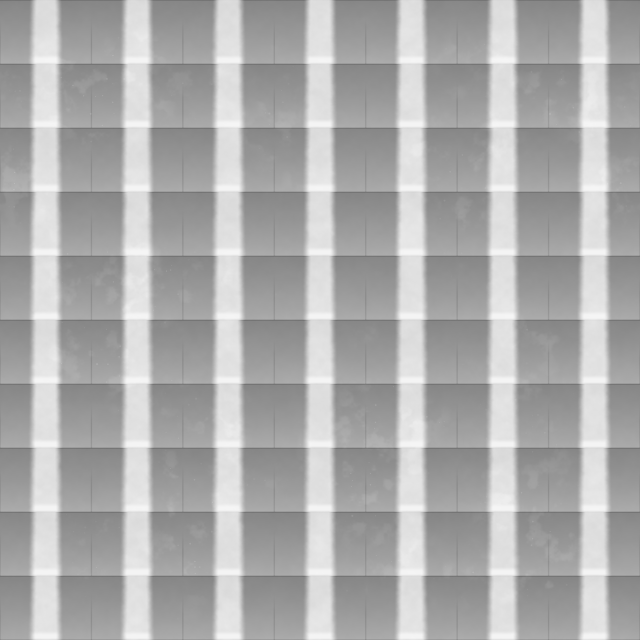
Write a WebGL 2 fragment shader that draws this pattern.

```glsl
#version 300 es
precision highp float;

uniform vec2 u_resolution;
out vec4 fragColor;

const vec2 REPEATS = vec2(7.0, 10.0);
const float PANEL_DARK = 0.525;
const float PANEL_LIGHT = 0.675;
const float RIDGE_TOP = 0.865;
const float RIDGE_BOTTOM = 0.895;
const float GLINT = 0.965;

float hash(vec2 p) {
    return fract(sin(dot(p, vec2(127.1, 311.7))) * 43758.5453);
}

// Value noise that wraps after a whole number of lattice cells
float wrapNoise(vec2 uv, vec2 period) {
    vec2 p = uv * period;
    vec2 i = floor(p);
    vec2 f = fract(p);
    f = f * f * (3.0 - 2.0 * f);
    float a = hash(mod(i, period));
    float b = hash(mod(i + vec2(1.0, 0.0), period));
    float c = hash(mod(i + vec2(0.0, 1.0), period));
    float d = hash(mod(i + vec2(1.0, 1.0), period));
    return mix(mix(a, b, f.x), mix(c, d, f.x), f.y);
}

float wrapFbm(vec2 uv, float period) {
    float sum = 0.0;
    float gain = 0.5;
    for (int octave = 0; octave < 4; octave++) {
        sum += gain * wrapNoise(uv, vec2(period));
        period *= 2.0;
        gain *= 0.5;
    }
    return sum / 0.9375;
}

// Soft line: 1 at distance 0, fading out at the given half width
float softLine(float dist, float halfWidth, float pixel) {
    return 1.0 - smoothstep(0.0, max(halfWidth, pixel), dist);
}

// Rounded rib, slightly wider toward the lower end of each row
float ridgeMask(float offset, float height, float wobble) {
    float halfWidth = mix(0.157, 0.142, height) + wobble;
    return 1.0 - smoothstep(halfWidth - 0.052, halfWidth + 0.042, offset);
}

// Sparse round flecks, one candidate per wrapped grid cell
float flecks(vec2 uv, float count, float density) {
    vec2 id = mod(floor(uv * count), count);
    vec2 center = 0.3 + 0.4 * vec2(hash(id + 3.7), hash(id + 8.1));
    float radius = mix(0.12, 0.28, hash(id + 5.3));
    float dist = length(fract(uv * count) - center);
    float present = step(1.0 - density, hash(id + 1.9));
    return present * (1.0 - smoothstep(0.2 * radius, radius, dist));
}

void main() {
    vec2 uv = gl_FragCoord.xy / u_resolution;
    float pixel = 1.0 / min(u_resolution.x, u_resolution.y);
    vec2 cell = fract(uv * REPEATS);
    vec2 edgeDist = min(cell, 1.0 - cell) / REPEATS;
    float offset = abs(cell.x - 0.5);

    // Wear shared by ribs and panels
    float blotch = wrapFbm(uv, 28.0) - 0.5;
    float grain = wrapFbm(uv, 96.0) - 0.5;
    float patches = smoothstep(0.45, 0.7, wrapFbm(uv, 7.0));
    float smudge = patches * smoothstep(0.52, 0.75, wrapFbm(uv + 0.37, 44.0));

    // Panel shading with a faint upright seam in the lower half
    float panel = mix(PANEL_LIGHT, PANEL_DARK, pow(cell.y, 0.85));
    panel += 0.012 * blotch + 0.015 * grain + 0.04 * smudge;
    float seamFade = 1.0 - smoothstep(0.3, 0.75, cell.y);
    panel -= 0.065 * seamFade * softLine(edgeDist.x, 0.0021, pixel);
    panel += 0.05 * patches * flecks(uv, 110.0, 0.06);

    // Bright rib with a glint at the lower end of each row
    float ridge = ridgeMask(offset, cell.y, 0.012 * grain);
    float rib = mix(RIDGE_BOTTOM, RIDGE_TOP, cell.y);
    rib += 0.05 * blotch + 0.03 * grain + 0.03 * smudge;
    float glint = smoothstep(0.0, 0.035, cell.y) * (1.0 - smoothstep(0.07, 0.15, cell.y));
    rib = mix(rib, GLINT, 0.9 * glint);
    float shade = mix(panel, rib, ridge);

    // Dark joint between rows, weak across the ribs
    float joint = softLine(edgeDist.y, 0.0024, pixel);
    shade -= joint * mix(0.085, 0.015, ridge);

    fragColor = vec4(vec3(clamp(shade, 0.0, 1.0)), 1.0);
}
```
